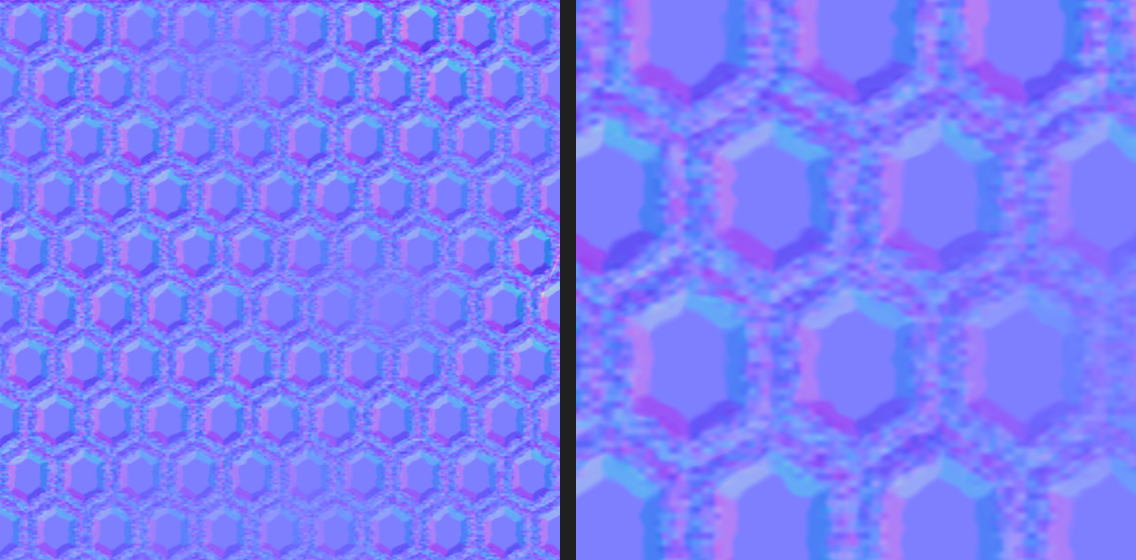
Left: the whole. Right: its middle third, enlarged.
Write a WebGL 2 fragment shader that draws this texture map.

```glsl
#version 300 es
precision highp float;
// Tangent-space normal map of staggered bevelled hexagonal studs inside raised honeycomb seams.
uniform vec2 u_resolution;
out vec4 fragColor;

const float REPEATS = 10.0;                 // studs across and rows down
const vec2 SLANT = vec2(0.529, 0.849);      // outward normal of the slanted sides
const float HALF_WIDTH = 0.342;             // stud size in cell units
const float SLANT_REACH = 0.398;
const float BEVEL = 0.118;
const float SEAM = 0.162;                   // distance from stud to seam crest

float hash(vec2 p) {
    vec3 q = fract(vec3(p.xyx) * vec3(0.1031, 0.1030, 0.0973));
    q += dot(q, q.yzx + 33.33);
    return fract((q.x + q.y) * q.z);
}

float valueNoise(vec2 p) {
    vec2 i = floor(p), f = fract(p);
    f = f * f * (3.0 - 2.0 * f);
    float low = mix(hash(i), hash(i + vec2(1, 0)), f.x);
    float high = mix(hash(i + vec2(0, 1)), hash(i + vec2(1, 1)), f.x);
    return mix(low, high, f.y);
}

float spot(vec2 p, vec2 center, vec2 radius) {
    vec2 q = (p - center) / radius;
    return exp(-dot(q, q));
}

float band(float x, float start, float end, float blur) {
    return smoothstep(start - blur, start + blur, x) * (1.0 - smoothstep(end - blur, end + blur, x));
}

float segmentDistance(vec2 p, vec2 a, vec2 b) {
    vec2 ap = p - a, ab = b - a;
    return length(ap - ab * clamp(dot(ap, ab) / dot(ab, ab), 0.0, 1.0));
}

// Distance to a stud in x, outward face direction in yz
vec3 studShape(vec2 p) {
    vec2 a = abs(p);
    float side = a.x - HALF_WIDTH;
    float slant = dot(a, SLANT) - SLANT_REACH;
    vec2 facing = mix(vec2(1, 0), SLANT, smoothstep(-0.035, 0.035, slant - side));
    vec2 signs = clamp(p / 0.025, -1.0, 1.0);
    return vec3(max(side, slant), facing * signs);
}

// Closest stud among the neighbouring staggered rows
vec3 nearestStud(vec2 p) {
    vec3 best = vec3(10.0, 0.0, 0.0);
    for (int k = -1; k <= 1; k++) {
        float row = floor(p.y) + float(k);
        float x = fract(p.x - 0.5 * mod(row, 2.0) + 0.5) - 0.5;
        vec3 stud = studShape(vec2(x, p.y - row - 0.5));
        if (stud.x < best.x) best = stud;
    }
    return best;
}

// Broad worn and crisp areas
float reliefStrength(vec2 p) {
    float s = 0.88 + 0.35 * (valueNoise(p * 7.0) - 0.5);
    s -= 0.60 * spot(p, vec2(0.42, 0.88), vec2(0.13, 0.09));
    s -= 0.62 * spot(p, vec2(0.68, 0.46), vec2(0.14, 0.09));
    s -= 0.38 * spot(p, vec2(0.50, 0.10), vec2(0.40, 0.10));
    s += 0.40 * spot(p, vec2(0.78, 0.92), vec2(0.16, 0.12));
    s += 0.40 * spot(p, vec2(0.97, 0.50), vec2(0.09, 0.14));
    return clamp(s, 0.25, 1.3);
}

// Fine horizontal grain, one channel per tilt axis
vec2 grain(vec2 p) {
    vec2 q = p * vec2(215.0, 256.0);
    return vec2(valueNoise(q), valueNoise(q * vec2(0.7, 1.0) + 71.0)) - 0.5;
}

float scratch(vec2 p, vec2 a, vec2 b) {
    float d = segmentDistance(p + 0.005 * (valueNoise(p * 90.0) - 0.5), a, b);
    return 1.0 - smoothstep(0.0005, 0.003, d);
}

void main() {
    vec2 uv = gl_FragCoord.xy / u_resolution;
    float strength = reliefStrength(uv);
    vec2 wobble = 0.05 * grain(uv * 0.5);
    vec3 stud = nearestStud(uv * REPEATS + wobble);
    float d = stud.x;

    // Bevelled faces lean outward, seam flanks lean back toward the stud
    float bevel = band(d, -BEVEL, 0.005, 0.028);
    float flank = band(d, 0.07, SEAM - 0.012, 0.022);
    vec2 tilt = stud.yz * strength * (0.23 * bevel - 0.11 * flank);

    // Grain covers the gaps and leaves the stud tops clean
    float rough = smoothstep(-0.08, 0.03, d);
    tilt += grain(uv) * rough * (0.07 + 0.20 * strength) * vec2(0.85, 1.0);

    // Scratches and a worn upper border
    float wear = scratch(uv, vec2(1.0, 0.545), vec2(0.968, 0.47));
    wear += scratch(uv, vec2(0.0, 0.62), vec2(0.001, 0.55));
    wear += 0.5 * scratch(uv, vec2(0.03, 0.62), vec2(0.01, 0.57));
    wear += 0.4 * scratch(uv, vec2(0.515, 0.525), vec2(0.505, 0.50));
    tilt += vec2(-0.22, 0.05) * wear;
    tilt.y -= 0.22 * smoothstep(0.993, 0.997, uv.y) * valueNoise(uv * vec2(14.0, 1.0));

    // Red grows toward the left and green toward the top
    vec3 flatColor = vec3(0.494, 0.498, 1.0);
    vec3 color = flatColor + vec3(-tilt.x, tilt.y, -0.9 * dot(tilt, tilt));
    fragColor = vec4(clamp(color, 0.0, 1.0), 1.0);
}
```
